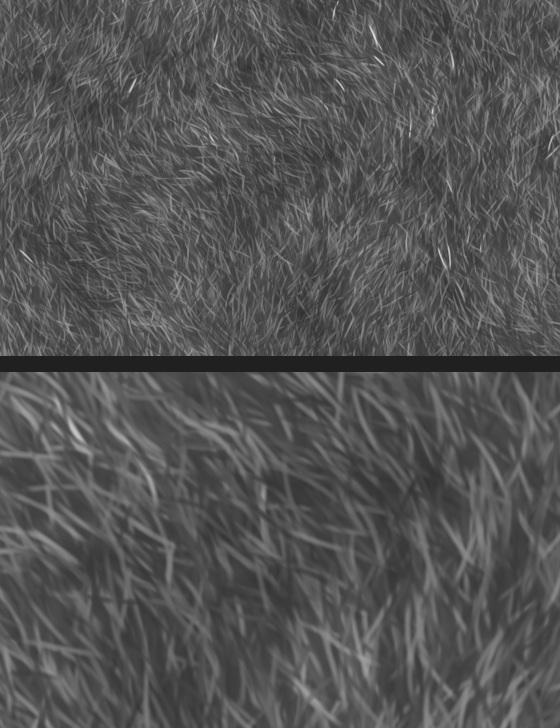
Top, the full canvas; bottom, a detail of the centre.
Write a Shadertoy shader that draws this texture.

```glsl
// Dense grey fur: layers of short curved fibres scattered on jittered grids.
// Each fibre follows a smooth combing field with some stray; layered sines
// shade the pile into light tufts and dark hollows.

#define LAYERS 20
#define CELL 0.05           // grid pitch, in canvas heights
#define FIBRE_WIDTH 0.0048
#define FIBRE_OPACITY 0.68
#define STRAY 0.95          // largest turn away from the combing, radians
#define BEND 9.0
#define UNDERCOAT 0.27
#define DARK_FIBRE 0.235
#define FIBRE_RANGE 0.36
#define TUFT_CONTRAST 0.17
#define GLINT 0.38

vec4 hash4(vec3 p) {
    vec4 q = fract(p.xyzx * vec4(0.1031, 0.1030, 0.0973, 0.1099));
    q += dot(q, q.wzxy + 33.33);
    return fract((q.xxyz + q.yzzw) * q.zywx);
}

// Combing direction: mostly upright, leaning left, with swirls
float combAngle(vec2 p) {
    float swirl = sin(5.2 * p.x - 1.6 + 1.5 * sin(4.3 * p.y + 0.6));
    float sway = sin(6.5 * p.y - 3.1 * p.x + 0.4);
    float ripple = sin(13.0 * p.x + 9.0 * p.y + 2.0 * sin(8.0 * p.y));
    return 1.78 + 0.38 * swirl + 0.27 * sway + 0.16 * ripple;
}

// Warped, layered sines: broad tufts with smaller hollows, about -1 to 1
float tufts(vec2 p) {
    float sum = 0.0, weight = 0.5;
    mat2 turn = mat2(0.8, 0.6, -0.6, 0.8);
    p *= 5.0;
    for (int i = 0; i < 5; i++) {
        p = turn * p * 1.75 + 0.9 * sin(p.yx + float(i));
        sum += weight * sin(p.x + 1.3) * sin(p.y + 0.7);
        weight *= 0.85;
    }
    return sum;
}

// Coverage of a bent, tapering fibre centred on the origin
float fibre(vec2 d, float angle, float halfLength, float bend, float width) {
    vec2 dir = vec2(cos(angle), sin(angle));
    float along = dot(d, dir);
    float across = dot(d, vec2(-dir.y, dir.x)) - bend * along * along;
    float body = 1.0 - smoothstep(0.0, width, abs(across));
    return body * (1.0 - smoothstep(0.45, 1.0, abs(along) / halfLength));
}

// Paint one layer of fibres over the shade below
float paintLayer(float shade, vec2 p, float layer, float light, float width) {
    vec2 grid = p / CELL + layer * vec2(0.37, 0.61);
    vec2 home = floor(grid);
    float depth = layer / float(LAYERS);
    for (int j = -1; j <= 1; j++)
    for (int i = -1; i <= 1; i++) {
        vec2 cell = home + vec2(i, j);
        vec4 rnd = hash4(vec3(cell + 40.0, layer * 7.0 + 3.0));
        vec2 d = (grid - cell - rnd.xy) * CELL;
        float halfLength = CELL * mix(0.5, 0.95, fract(rnd.y * 53.0));
        if (dot(d, d) > halfLength * halfLength) continue;

        float stray = 2.0 * rnd.z - 1.0;
        stray *= STRAY * (0.35 + 0.65 * stray * stray);
        float angle = combAngle(p - d) + stray;
        float bend = BEND * (fract(rnd.x * 37.0) - 0.5);
        float cover = fibre(d, angle, halfLength, bend, width);

        float tone = DARK_FIBRE + FIBRE_RANGE * rnd.w * rnd.w;
        tone *= light * mix(0.93, 1.05, depth);
        tone += GLINT * smoothstep(0.993, 0.999, rnd.w) * step(0.6, depth);
        shade = mix(shade, tone, cover * FIBRE_OPACITY);
    }
    return shade;
}

// Sparse pale specks caught in the pile
float specks(vec2 p) {
    vec2 grid = p / 0.22;
    vec4 rnd = hash4(vec3(floor(grid) + 9.0, 5.0));
    vec2 d = (fract(grid) - mix(vec2(0.2), vec2(0.8), rnd.xy)) * 0.22;
    float radius = mix(0.009, 0.018, rnd.z);
    return step(0.72, rnd.w) * (1.0 - smoothstep(0.5, 1.0, length(d) / radius));
}

void mainImage(out vec4 fragColor, in vec2 fragCoord) {
    vec2 p = fragCoord / iResolution.y;
    float width = max(FIBRE_WIDTH, 1.2 / iResolution.y);
    float light = 1.0 + TUFT_CONTRAST * tufts(p);

    float shade = UNDERCOAT * light;
    for (int k = 0; k < LAYERS; k++) {
        if (k == LAYERS - 4) shade = mix(shade, 0.5, 0.5 * specks(p));
        shade = paintLayer(shade, p, float(k), light, width);
    }
    fragColor = vec4(vec3(shade), 1.0);
}
```
